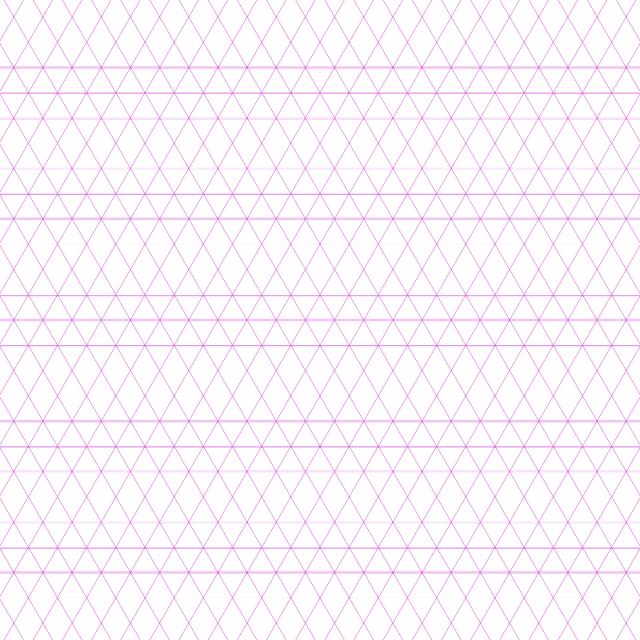
This pattern is drawn by a three.js fragment shader. Its source:

```glsl
// Isometric triangle grid in thin violet lines on white paper.
// Two slanted line families have soft profiles; the level rules fade in and out
// in a slow beat, odd rows fine and strong, even rows broad and pale.

#define PAPER vec3(1.0)
#define INK vec3(0.89, 0.48, 0.91)
#define UNIT (1.0 / 512.0)      // finest stroke, as a share of the canvas
#define SIDE 0.04557            // triangle side
#define ROW (SIDE * 0.8660254)  // triangle height
#define SLANT_REACH 0.9         // half width of a slanted line, in units
#define SLANT_INK 0.82
#define RULE_INK 0.8
#define BEAT_ROWS 4.66          // rows per fade cycle
#define BEAT_SHIFT 0.05
#define RULE_DROP 0.25          // downward offset of the rules, in units

varying vec2 vUv;

// Distance to the nearest whole number.
float toNearest(float x) {
  return abs(fract(x + 0.5) - 0.5);
}

// Soft slanted line, measured horizontally across the canvas.
float slantedLine(float phase, float pixel) {
  float reach = max(SLANT_REACH * UNIT, 0.9 * pixel);
  float strength = SLANT_REACH * UNIT / reach;
  float profile = max(0.0, 1.0 - toNearest(phase) * SIDE / reach);
  return SLANT_INK * strength * pow(profile, 1.5);
}

// Strength of a level rule, waxing and waning from row to row.
float rowFade(float row) {
  float beat = cos(6.2831853 * (row + BEAT_SHIFT) / BEAT_ROWS);
  return pow(smoothstep(-0.95, 0.35, beat), 1.6);
}

// Level rule: odd rows are one unit wide, even rows two units and paler.
float levelRule(float y, float pixel) {
  float row = floor(y / ROW + 0.5);
  float isOdd = mod(row, 2.0);
  float place = row * ROW / UNIT - RULE_DROP;
  float center = UNIT * mix(floor(place + 0.5), floor(place) + 0.5, isOdd);
  float halfWidth = UNIT * mix(1.0, 0.5, isOdd);
  float edge = (halfWidth - abs(y - center)) / pixel + 0.5;
  float cover = clamp(edge, 0.0, min(1.0, 2.0 * halfWidth / pixel));
  return RULE_INK * mix(0.55, 1.0, isOdd) * rowFade(row) * cover;
}

void main() {
  vec2 p = vUv - 0.5;
  float pixel = max(fwidth(vUv.y), 1e-5);

  // Both slants cross at the triangle corners.
  float across = p.x / SIDE + 0.5;
  float climb = 0.5 * p.y / ROW;
  float ink = slantedLine(across + climb, pixel)
            + slantedLine(across - climb, pixel)
            + levelRule(p.y, pixel);

  gl_FragColor = vec4(mix(PAPER, INK, min(ink, 1.0)), 1.0);
}
```
